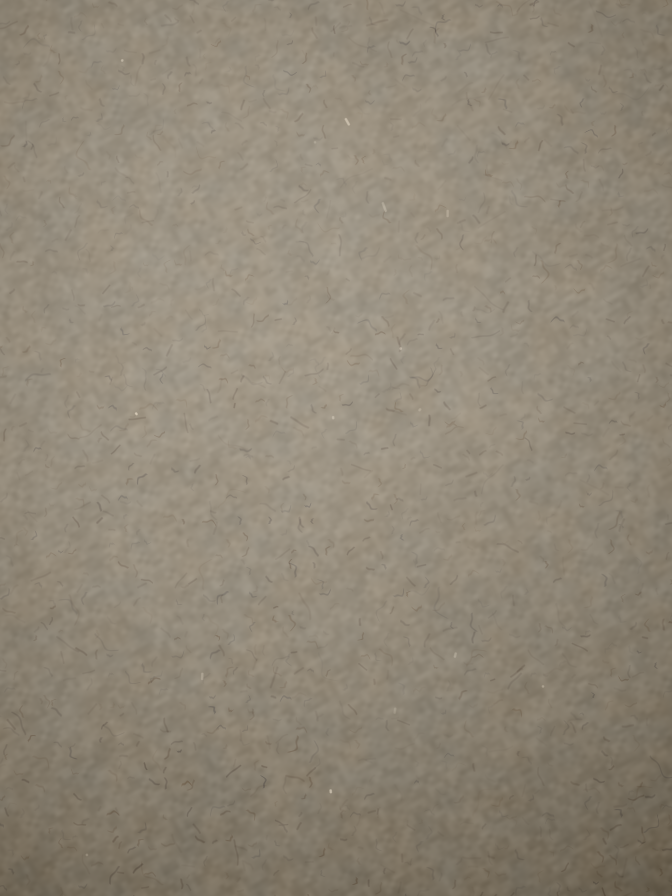
This texture is drawn by a Shadertoy shader. Its source:

```glsl
#define LIGHT_CENTRE vec2(0.42, 0.64)
#define LIGHT_FALLOFF vec2(0.25, 0.37)
#define PEAK_LEVEL 0.628
#define PAPER_TINT vec3(0.0, 0.035, 0.097)
#define GRAIN_SCALE 165.0
#define GRAIN_CONTRAST 0.052
#define FIBRE_CELLS 62.0
#define FIBRE_WIDTH 0.0012
#define FIBRE_DARKNESS 0.085
#define FLECK_CELLS 26.0
#define FLECK_SHARE 0.035
#define FLECK_BRIGHTNESS 0.24

vec3 hash3(vec2 p) {
    vec3 q = fract(p.xyx * vec3(0.1031, 0.1030, 0.0973));
    q += dot(q, q.yxz + 33.33);
    return fract((q.xxy + q.yzz) * q.zyx);
}

float noise(vec2 p) {
    vec2 cell = floor(p), f = fract(p);
    f = f * f * (3.0 - 2.0 * f);
    return mix(mix(hash3(cell).x, hash3(cell + vec2(1, 0)).x, f.x),
               mix(hash3(cell + vec2(0, 1)).x, hash3(cell + vec2(1, 1)).x, f.x), f.y);
}

mat2 rotation(float angle) {
    float c = cos(angle), s = sin(angle);
    return mat2(c, s, -s, c);
}

// Matte pulp: three octaves, slightly stretched along a diagonal
float pulpGrain(vec2 p) {
    vec2 q = rotation(-0.5) * p * vec2(0.9, 1.1);
    float fine = noise(q * GRAIN_SCALE) - 0.5;
    float middle = noise(q.yx * GRAIN_SCALE * 0.53 + 17.0) - 0.5;
    float coarse = noise(q * GRAIN_SCALE * 0.2 + 41.0) - 0.5;
    return GRAIN_CONTRAST * (fine + 0.65 * middle + 0.35 * coarse);
}

// Bent hairs scattered one per cell; returns darkening per channel
vec3 fibreLayer(vec2 p, float cells, float share, float seed, float pixel) {
    vec3 ink = vec3(0.0);
    vec2 home = floor(p * cells);
    for (int y = -1; y <= 1; y++)
    for (int x = -1; x <= 1; x++) {
        vec2 cell = home + vec2(x, y);
        vec3 place = hash3(cell + seed);
        vec3 kind = hash3(cell + seed + 57.3);
        vec2 q = rotation(place.z * 6.2832) * (p - (cell + place.xy) / cells);
        float reach = mix(0.1, 0.42, kind.y) / cells;
        float along = q.x / reach;
        q.y += reach * (kind.z - 0.5) * (along * along + 0.4 * sin(along * 4.0));
        float d = length(vec2(max(abs(q.x) - reach, 0.0), q.y));
        float width = FIBRE_WIDTH * mix(0.7, 1.3, place.x);
        float line = 1.0 - smoothstep(0.0, width + pixel, d);
        float strength = step(kind.x, share) * mix(0.25, 1.0, place.y * place.y);
        // Hairs run from brown to slate
        vec3 absorb = mix(vec3(0.75, 1.0, 1.1), vec3(1.15, 1.05, 0.75), kind.z);
        ink = max(ink, line * strength * absorb);
    }
    return ink;
}

// Rare pale slivers and glints, mostly upright
float paleFlecks(vec2 p, float pixel) {
    vec2 home = floor(p * FLECK_CELLS);
    float glow = 0.0;
    for (int y = -1; y <= 1; y++)
    for (int x = -1; x <= 1; x++) {
        vec2 cell = home + vec2(x, y);
        vec3 place = hash3(cell + 311.0);
        vec3 kind = hash3(cell + 402.0);
        vec2 q = rotation((place.z - 0.5) * 1.4) * (p - (cell + place.xy) / FLECK_CELLS);
        float reach = 0.0055 * kind.y * kind.y;
        float d = length(vec2(q.x, max(abs(q.y) - reach, 0.0)));
        float shape = 1.0 - smoothstep(0.0004, 0.0015 + pixel, d);
        glow = max(glow, shape * step(kind.x, FLECK_SHARE) * mix(0.25, 1.0, kind.z));
    }
    return glow;
}

void mainImage(out vec4 fragColor, in vec2 fragCoord) {
    vec2 uv = fragCoord / iResolution.xy;
    vec2 p = fragCoord / iResolution.y;
    float pixel = 0.7 / iResolution.y;

    // Soft lamp light over flat board
    vec2 away = uv - LIGHT_CENTRE;
    float level = PEAK_LEVEL - dot(away * away, LIGHT_FALLOFF);
    vec3 color = vec3(level) - PAPER_TINT;

    // Grain and faint warm or cool blotches
    color += pulpGrain(p);
    color += (noise(p * 9.0) - 0.5) * 0.012;
    color += (noise(p * 38.0 + 9.0) - 0.5) * vec3(0.014, 0.0, -0.014);

    // Specks, short hairs and long hairs, gathered in loose patches
    float gathering = mix(0.5, 1.2, noise(p * 7.0 + 23.0));
    for (int i = 0; i < 3; i++) {
        float size = float(i);
        vec3 ink = fibreLayer(p, FIBRE_CELLS / exp2(0.8 * size),
                              0.42 - 0.12 * size, 100.0 + 71.0 * size, pixel);
        color -= ink * FIBRE_DARKNESS * gathering * (1.0 - 0.15 * size);
    }

    color += paleFlecks(p, pixel) * FLECK_BRIGHTNESS * vec3(1.0, 0.98, 0.95);
    fragColor = vec4(clamp(color, 0.0, 1.0), 1.0);
}
```
